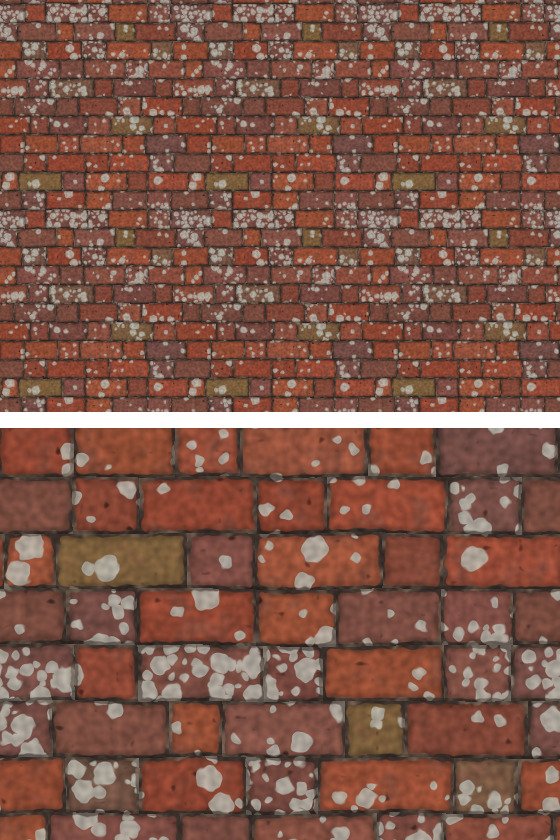
Top: the whole. Bottom: its middle third, enlarged.
This texture is drawn by a Shadertoy shader. Its source:

```glsl
const float ROWS = 22.0;            // courses down the canvas
const float PAIRS = 9.0;            // long + short brick pairs across
const vec2 TILE = vec2(3.0, 11.0);  // pairs and courses before the wall repeats
const float COURSE_SHIFT = 0.2;
const float JOINT = 0.11;           // mortar width, in course heights
const float LONG_SHARE = 0.65;
const float JOINT_JITTER = 0.14;
const float LICHEN_PEAK = 9.5;      // course with the heaviest growth
const float TAU = 6.28319;

const vec3 RED = vec3(0.57, 0.275, 0.20);
const vec3 ORANGE = vec3(0.60, 0.315, 0.215);
const vec3 BROWN = vec3(0.48, 0.30, 0.25);
const vec3 PLUM = vec3(0.42, 0.295, 0.285);
const vec3 OLIVE = vec3(0.45, 0.37, 0.23);
const vec3 MORTAR_DARK = vec3(0.24, 0.195, 0.175);
const vec3 MORTAR_SAND = vec3(0.46, 0.38, 0.32);
const vec3 LICHEN = vec3(0.69, 0.68, 0.64);

vec2 hash2(vec2 p) {
    vec3 h = fract(p.xyx * vec3(0.1031, 0.1030, 0.0973));
    h += dot(h, h.yzx + 33.33);
    return fract((h.xx + h.yz) * h.zy);
}

float cornerSlope(vec2 cell, vec2 offset) {
    float angle = TAU * hash2(cell).x;
    return dot(vec2(cos(angle), sin(angle)), offset);
}

// Gradient noise, roughly -0.7 to 0.7
float noise(vec2 p) {
    vec2 i = floor(p), f = fract(p);
    vec2 u = f * f * f * (f * (f * 6.0 - 15.0) + 10.0);
    vec2 e = vec2(1.0, 0.0);
    float low = mix(cornerSlope(i, f), cornerSlope(i + e, f - e), u.x);
    float high = mix(cornerSlope(i + e.yx, f - e.yx), cornerSlope(i + 1.0, f - 1.0), u.x);
    return mix(low, high, u.y);
}

float fbm(vec2 p) {
    return noise(p) + 0.5 * noise(p * 2.1 + 7.3) + 0.25 * noise(p * 4.3 + 3.1);
}

vec2 tileHash(vec2 id, float salt) {
    return hash2(mod(id, TILE) + salt);
}

// Distance to scattered round patches, clustered by noise
float lichenDistance(vec2 p, float growth) {
    float d = 1.0;
    for (int layer = 0; layer < 2; layer++) {
        float size = layer == 0 ? 0.24 : 0.48;
        vec2 cell = floor(p / size);
        for (int k = 0; k < 9; k++) {
            vec2 id = cell + vec2(k % 3 - 1, k / 3 - 1);
            vec2 rnd = hash2(id + 17.0 * float(layer));
            vec2 centre = (id + 0.2 + 0.6 * rnd) * size;
            float chance = 0.08 + growth * (0.6 + 1.1 * noise(centre * 0.8));
            vec2 pick = hash2(id + 91.7);
            float radius = size * mix(0.2, 0.55, pick.y);
            if (pick.x < chance) d = min(d, length(p - centre) - radius);
        }
    }
    return d;
}

vec3 brickColour(vec2 id, float growth) {
    vec2 pick = tileHash(id, 41.0);
    vec3 c = mix(RED, ORANGE, smoothstep(0.5, 0.9, pick.x));
    c = mix(c, BROWN, smoothstep(0.45, 0.1, pick.x));
    c = mix(c, OLIVE, 0.85 * step(0.94, pick.y));
    c = mix(c, PLUM, 0.65 * max(growth, step(pick.y, 0.12)));
    return c * (0.94 + 0.12 * tileHash(id, 63.0).x);
}

void mainImage(out vec4 fragColor, in vec2 fragCoord) {
    float pixel = ROWS / iResolution.y;
    float pairWidth = iResolution.x / iResolution.y * ROWS / PAIRS;
    vec2 wall = fragCoord * pixel;

    // Courses, slightly wavy, with shifted joints
    float y = wall.y + COURSE_SHIFT + 0.07 * noise(wall * 0.5);
    float row = floor(y);
    float course = mod(row, TILE.y);
    float shift = 0.27 + 0.5 * mod(course, 2.0) + 0.16 * (tileHash(vec2(0.0, row), 5.0).x - 0.5);
    float x = wall.x / pairWidth + shift + 0.006 * noise(wall * 1.7);
    float pair = floor(x);
    if (x - pair < JOINT_JITTER * tileHash(vec2(pair, row), 11.0).x) pair -= 1.0;

    // Split each pair into a long and a short brick
    float left = pair + JOINT_JITTER * tileHash(vec2(pair, row), 11.0).x;
    float right = pair + 1.0 + JOINT_JITTER * tileHash(vec2(pair + 1.0, row), 11.0).x;
    float split = mix(left, right, LONG_SHARE + 0.12 * (tileHash(vec2(pair, row), 23.0).x - 0.5));
    bool isShort = x > split;
    if (isShort) left = split; else right = split;
    vec2 id = mod(vec2(pair, row), TILE) + vec2(isShort ? 0.5 : 0.0, 0.0);

    // Brick outline with worn edges
    vec2 local = vec2((x - 0.5 * (left + right)) * pairWidth, y - row - 0.5);
    vec2 halfSize = vec2(0.5 * (right - left) * pairWidth, 0.5) - 0.5 * JOINT;
    vec2 grainPos = local + 60.0 * tileHash(id, 31.0);
    vec2 q = abs(local) - halfSize + 0.07;
    float d = length(max(q, 0.0)) + min(max(q.x, q.y), 0.0) - 0.07;
    d += 0.05 * noise(grainPos * 3.5) + 0.03 * noise(grainPos * 8.0);
    float brick = smoothstep(pixel, -pixel, d);

    // Clay surface
    float wave = cos(TAU * (course - LICHEN_PEAK) / TILE.y);
    float growth = smoothstep(0.5, 1.0, tileHash(id, 77.0).x + 0.17 * wave);
    float grain = noise(grainPos * 7.0);
    vec3 clay = brickColour(id, growth);
    clay = mix(clay, BROWN, 0.55 * smoothstep(0.0, 0.7, fbm(grainPos * 1.6)));
    clay *= 1.0 + 0.16 * fbm(grainPos * 3.0) + 0.20 * grain;
    clay *= 1.0 - 0.5 * smoothstep(0.4, 0.65, noise(grainPos * 4.7 + 9.0));
    clay *= 1.0 - 0.18 * smoothstep(-0.12, 0.0, d);

    // Mortar, shaded beneath each brick
    vec3 mortar = mix(MORTAR_DARK, MORTAR_SAND, smoothstep(-0.25, 0.6, fbm(grainPos * 2.2)));
    mortar *= 0.9 + 0.3 * noise(grainPos * 8.0) - 0.15 * step(local.y, -halfSize.y);
    vec3 colour = mix(mortar, clay, brick);

    // Pale lichen patches
    vec2 warped = grainPos + 0.06 * vec2(noise(grainPos * 5.0), noise(grainPos * 5.0 + 19.0));
    float patches = smoothstep(pixel, -pixel, lichenDistance(warped, 0.75 * growth) + 0.05 * grain);
    patches *= mix(0.35, 0.88, brick);
    colour = mix(colour, LICHEN * (1.0 + 0.2 * grain), patches);
    fragColor = vec4(colour, 1.0);
}
```
